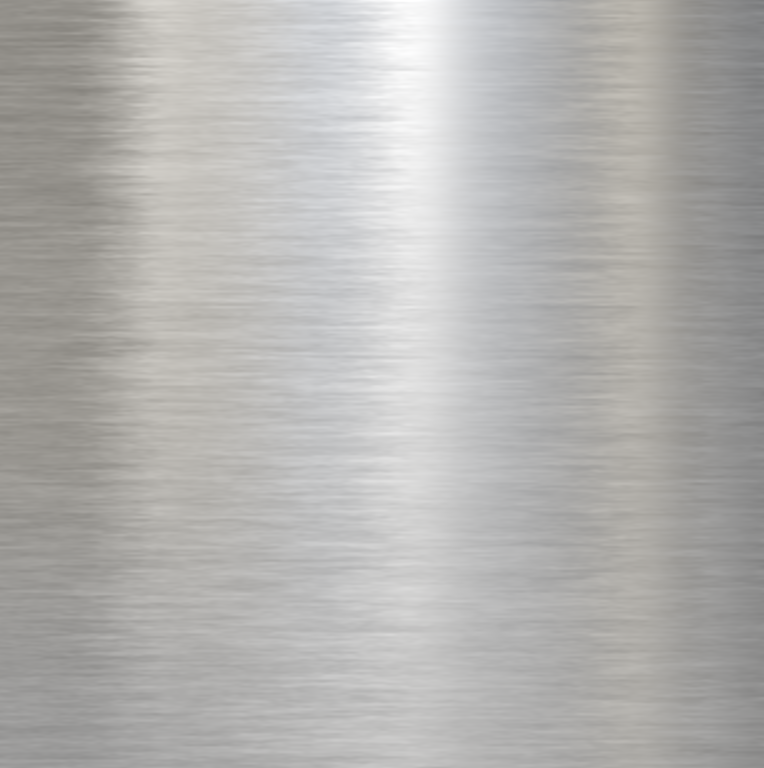
A Shadertoy shader for this texture:

```glsl
// Brushed steel sheet with soft vertical reflections and fine horizontal scratches.

float hash(vec2 p) {
    return fract(sin(dot(p, vec2(127.1, 311.7))) * 43758.5453);
}

// One scratch row: 1D noise along x, shifted at random so rows do not line up
float scratchRow(float x, float row, float seed) {
    x += 37.0 * hash(vec2(row, seed));
    float cell = floor(x);
    float blend = smoothstep(0.0, 1.0, x - cell);
    return mix(hash(vec2(cell, row + seed)), hash(vec2(cell + 1.0, row + seed)), blend);
}

// Signed streak noise, density gives the cells per canvas side
float streaks(vec2 uv, vec2 density, float seed) {
    vec2 p = uv * density;
    float row = floor(p.y);
    float blend = smoothstep(0.0, 1.0, p.y - row);
    return mix(scratchRow(p.x, row, seed), scratchRow(p.x, row + 1.0, seed), blend) - 0.5;
}

// Soft vertical band of light
float band(float x, float center, float width) {
    float d = (x - center) / width;
    return exp(-d * d);
}

// Brightness of the reflected surroundings, fading towards the bottom
float reflection(float x, float height) {
    float leftDark = mix(0.61, 0.56, height);
    float plateau = mix(0.655, 0.77, height);
    float light = mix(leftDark, plateau, smoothstep(0.09, 0.22, x));
    light += 0.02 * height * band(x, 0.21, 0.035);
    light += 0.08 * band(x, 0.51, 0.17);
    light += mix(0.015, 0.135, height) * band(x, 0.54, 0.06);
    light -= 0.12 * height * smoothstep(0.55, 0.78, x);
    light += mix(0.015, 0.05, height) * band(x, 0.83, 0.045);
    light -= mix(0.04, 0.085, height) * smoothstep(0.83, 0.92, x);
    light -= 0.05 * smoothstep(0.92, 1.0, x);
    return light;
}

// Warm and cool casts of the reflections
vec3 tint(float x, float height) {
    const vec3 WARM = vec3(0.012, 0.002, -0.020);
    const vec3 COOL = vec3(-0.014, -0.002, 0.016);
    float warmth = 0.9 * (1.0 - smoothstep(0.22, 0.42, x)) * smoothstep(0.0, 0.5, height);
    warmth += band(x, 0.83, 0.07) * mix(0.6, 1.3, height);
    float coolness = height * (band(x, 0.43, 0.07) + band(x, 0.65, 0.08));
    coolness += 0.5 * height * smoothstep(0.90, 1.0, x);
    return WARM * warmth + COOL * coolness + vec3(0.002, 0.0, -0.003);
}

void mainImage(out vec4 fragColor, in vec2 fragCoord) {
    vec2 uv = fragCoord / iResolution.xy;

    // Long, medium and short scratches
    float grain = 0.030 * streaks(uv, vec2(5.0, 110.0), 3.0);
    grain += 0.046 * streaks(uv, vec2(11.0, 230.0), 17.0);
    grain += 0.040 * streaks(uv, vec2(28.0, 300.0), 41.0);
    grain += 0.024 * streaks(uv, vec2(90.0, 340.0), 73.0);

    // Scratches also smear the edges of the reflections sideways
    float x = uv.x + 0.3 * grain;
    vec3 steel = vec3(reflection(x, uv.y)) + tint(x, uv.y);
    fragColor = vec4(clamp(steel + grain, 0.0, 1.0), 1.0);
}
```
